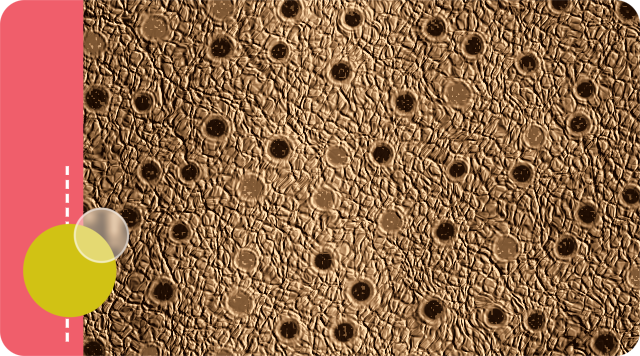
A Shadertoy shader for this texture:

```glsl
const vec3 SHADOW = vec3(0.17, 0.09, 0.035);
const vec3 BROWN = vec3(0.43, 0.29, 0.16);
const vec3 TAN = vec3(0.67, 0.49, 0.32);
const vec3 LIGHT = vec3(0.90, 0.74, 0.56);
const vec3 PINK = vec3(0.94, 0.37, 0.42);
const vec3 YELLOW = vec3(0.82, 0.76, 0.08);

const float STRIP_WIDTH = 0.234;
const float CORNER_RADIUS = 0.07;
const vec3 DISC = vec3(0.196, 0.240, 0.131);   // centre, radius
const vec3 LENS = vec3(0.285, 0.339, 0.077);
const float DASH_X = 0.189;
const float DASH_PERIOD = 0.039;

const float GRAIN_SCALE = 34.0;
const float FINE_SCALE = 68.0;
const float CREASE_SCALE = 5.5;
const float PORE_SPACING = 0.175;
const vec2 LIGHT_STEP = vec2(0.0036, 0.0018);  // offset towards the light
const float RELIEF = 1.1;

vec2 hash2(vec2 p) {
    vec3 q = fract(p.xyx * vec3(0.1031, 0.1030, 0.0973));
    q += dot(q, q.yzx + 33.33);
    return fract((q.xx + q.yz) * q.zy);
}

float noise(vec2 p) {
    vec2 i = floor(p), f = fract(p);
    f = f * f * (3.0 - 2.0 * f);
    float low = mix(hash2(i).x, hash2(i + vec2(1, 0)).x, f.x);
    float high = mix(hash2(i + vec2(0, 1)).x, hash2(i + vec2(1, 1)).x, f.x);
    return mix(low, high, f.y);
}

float bell(float x) { return exp(-x * x); }

vec2 rotate(vec2 p, float a) {
    return vec2(cos(a) * p.x - sin(a) * p.y, sin(a) * p.x + cos(a) * p.y);
}

// Zero on the borders between cells, rising inside them
float cellBorder(vec2 p) {
    vec2 id = floor(p), f = fract(p);
    float near = 9.0, second = 9.0;
    for (int y = -1; y <= 1; y++)
    for (int x = -1; x <= 1; x++) {
        vec2 cell = vec2(x, y);
        float d = length(cell + 0.1 + 0.8 * hash2(id + cell) - f);
        second = min(second, max(near, d));
        near = min(near, d);
    }
    return second - near;
}

// x: distance in pore radii, y: tone of the filling
vec2 nearestPore(vec2 p) {
    p += 0.006 * vec2(noise(p * 30.0), noise(p * 30.0 + 50.0));
    vec2 g = rotate(p, 0.22) / PORE_SPACING;
    vec2 id = floor(g), pore = vec2(99.0, 0.0);
    for (int y = -1; y <= 1; y++)
    for (int x = -1; x <= 1; x++) {
        vec2 cell = id + vec2(x, y);
        vec2 kind = hash2(cell + 71.0);
        vec2 centre = cell + 0.23 + 0.54 * hash2(cell + 17.0);
        float q = length(g - centre) * PORE_SPACING / mix(0.023, 0.031, kind.x);
        if (q < pore.x) pore = vec2(q, kind.y > 0.82 ? 0.42 : -0.12);
    }
    return pore;
}

float height(vec2 p, float q) {
    vec2 warp = vec2(noise(p * 9.0), noise(p * 9.0 + 40.0)) - 0.5;
    vec2 wrinkle = vec2(noise(p * 38.0), noise(p * 38.0 + 20.0)) - 0.5;
    vec2 g = rotate(p + 0.03 * warp + 0.014 * wrinkle, 0.45) * vec2(1.15, 0.85);
    float grain = smoothstep(0.0, 0.45, cellBorder(g * GRAIN_SCALE));
    float fine = smoothstep(0.0, 0.5, cellBorder(g * FINE_SCALE + 9.0));

    // Long creases, steeper than they are wide
    vec2 c = rotate(p + 0.07 * warp + 0.012 * wrinkle, -0.35) * vec2(1.3, 0.75);
    float crease = 1.0 - smoothstep(0.0, 0.085, cellBorder(c * CREASE_SCALE));
    float fold = 1.0 - smoothstep(0.0, 0.13, cellBorder(c * CREASE_SCALE * 2.1 + 5.0));
    float depth = 0.35 + 0.5 * noise(p * 6.0 + 11.0);

    float skin = 0.8 * grain + 0.3 * fine + 0.16 * noise(p * 140.0);
    skin -= depth * crease + 0.35 * fold;
    skin = mix(0.65, skin, mix(0.3, 1.0, smoothstep(1.1, 2.0, q)));
    return skin + 0.55 * bell((q - 1.3) / 0.18) + 0.3 * bell((q - 1.72) / 0.14);
}

// Broad light: dim on the left, brightest along a leaning band
float broadLight(vec2 p) {
    float band = bell((p.x - 0.80 - 0.15 * p.y) / 0.27);
    float tone = mix(0.37, 0.52, smoothstep(0.3, 0.85, p.x)) + 0.17 * band;
    tone -= 0.1 * smoothstep(1.2, 1.8, p.x) * (1.0 - p.y);
    return tone + 0.16 * (noise(p * 5.0) - 0.5);
}

vec3 leatherColour(float tone) {
    float t = clamp(tone, -0.12, 1.2) * 3.0;
    vec3 col = SHADOW + (BROWN - SHADOW) * min(t, 1.0);
    col += (TAN - BROWN) * clamp(t - 1.0, 0.0, 1.0);
    return max(col + (LIGHT - TAN) * max(t - 2.0, 0.0), 0.0);
}

vec3 leather(vec2 p) {
    vec2 pore = nearestPore(p);
    float h = height(p, pore.x);
    float ahead = height(p + LIGHT_STEP, nearestPore(p + LIGHT_STEP).x);
    float tone = broadLight(p) + RELIEF * (h - ahead) + 0.25 * (h - 0.65);
    float glint = 0.5 * smoothstep(0.66, 0.9, noise(p * 170.0));
    float hole = 1.0 - smoothstep(0.78, 1.04, pore.x);
    return leatherColour(mix(tone, pore.y + glint, 0.9 * hole));
}

void mainImage(out vec4 fragColor, in vec2 fragCoord) {
    vec2 p = fragCoord / iResolution.y;
    vec2 size = iResolution.xy / iResolution.y;
    float aa = 0.75 / iResolution.y;
    float lensEdge = length(p - LENS.xy) - LENS.z;
    float lens = 1.0 - smoothstep(-aa, aa, lensEdge);

    // Leather, blurred behind the lens
    vec3 blurred = leatherColour(broadLight(p) + 0.9 * (noise(p * 28.0) - 0.4));
    vec3 col = mix(leather(p), blurred, lens);

    // Strip, dashed line and disc
    col = mix(col, PINK, 1.0 - smoothstep(-aa, aa, p.x - STRIP_WIDTH));
    float along = abs(fract((p.y - 0.04) / DASH_PERIOD) - 0.33) * DASH_PERIOD;
    float dash = max(abs(p.x - DASH_X) - 0.0045, along - 0.0125);
    dash = max(dash, abs(p.y - 0.286) - 0.25);
    col = mix(col, vec3(1.0), 1.0 - smoothstep(-aa, aa, dash));
    float disc = length(p - DISC.xy) - DISC.z;
    col = mix(col, YELLOW, 1.0 - smoothstep(-aa, aa, disc));

    // Frosted lens with a pale rim
    col = mix(col, vec3(1.0, 0.98, 0.95), 0.42 * lens);
    float rim = 1.0 - smoothstep(0.001, 0.001 + 2.0 * aa, abs(lensEdge + 0.002));
    col = mix(col, vec3(1.0), 0.5 * rim);

    // White outside the rounded corners
    vec2 corner = abs(p - 0.5 * size) - 0.5 * size + CORNER_RADIUS;
    float card = length(max(corner, 0.0)) - CORNER_RADIUS;
    col = mix(col, vec3(1.0), smoothstep(-aa, aa, card));
    fragColor = vec4(col, 1.0);
}
```
